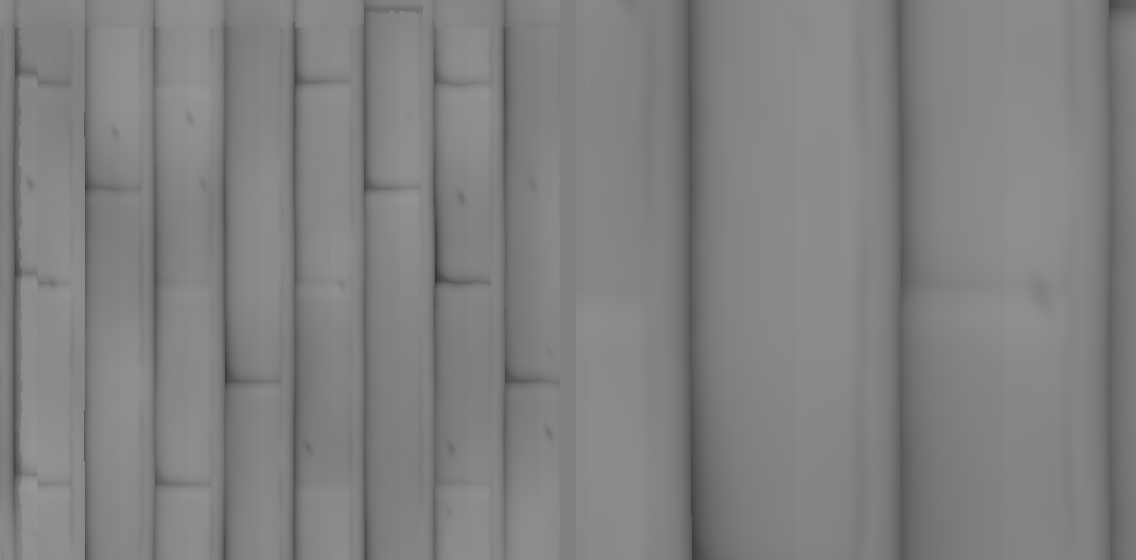
Left: the whole. Right: its middle third, enlarged.
Reproduce this texture map procedurally as a Shadertoy shader.

```glsl
// Worn grey planks: eight upright columns with soft dark seams and staggered butt joints.
// Each plank is shaded by exponential falloff from its seam and rounded lower corner;
// hashed noise adds blotches, dents, seam wear and ragged overlaps at the left and top.

#define COLUMNS 8.0
#define SEAM_OFFSET 0.0265
#define BODY_GREY 0.544
#define SEAM_DEPTH 0.135
#define SEAM_WIDTH 0.0078
#define JOINT_DEPTH 0.155
#define JOINT_WIDTH 0.0115
#define CORNER_RADIUS 0.034
#define BLOTCH 0.04
#define DENT_DEPTH 0.08
#define TOP_CUT 0.951
#define LEFT_CUT 0.037

float hash(vec2 p) {
    vec3 q = fract(vec3(p.xyx) * 0.1031);
    q += dot(q, q.yzx + 33.33);
    return fract((q.x + q.y) * q.z);
}

float noise(vec2 p) {
    vec2 i = floor(p), f = fract(p);
    f = f * f * (3.0 - 2.0 * f);
    return mix(mix(hash(i), hash(i + vec2(1, 0)), f.x),
               mix(hash(i + vec2(0, 1)), hash(i + vec2(1, 1)), f.x), f.y);
}

float bell(float x, float width) {
    return exp(-x * x / (width * width));
}

// Odd columns have every second joint; even ones fade from the outer columns inward.
float jointStrength(float column, float row) {
    if (mod(column, 2.0) > 0.5) {
        float present = mod(row + floor(column * 0.5), 2.0);
        return present * mix(0.5, 0.85, hash(vec2(column, row + 3.0)));
    }
    vec3 wear = column < 1.0 ? vec3(0.6) : column < 3.0 ? vec3(0.7, 0.12, 0.1)
              : column < 5.0 ? vec3(0.1, 0.15, 0.75) : vec3(0.25, 1.0, 0.7);
    return row < 0.5 ? wear.x : row < 1.5 ? wear.y : wear.z;
}

// Soft shadow above a joint, following a rounded corner, and a pale lip under it.
float jointShade(float column, float across, float y) {
    bool even = mod(column, 2.0) < 0.5;
    float period = even ? 0.357 : 0.345;
    float v = (y - (even ? 0.138 : 0.318)) / period;
    float row = floor(v);
    float above = (v - row) * period;
    float below = period - above;

    float strength = jointStrength(column, row);
    vec2 q = max(CORNER_RADIUS - vec2(across, above), 0.0);
    float inside = max(CORNER_RADIUS - length(q), 0.0);
    float edgeFade = mix(1.0, 0.55, smoothstep(0.03, 0.1, across));
    float fade = exp(-above / 0.075) * edgeFade;
    float shade = -JOINT_DEPTH * strength * fade * exp(-inside / JOINT_WIDTH);

    float next = jointStrength(column, row + 1.0);
    shade -= JOINT_DEPTH * next * edgeFade * exp(-below / 0.007);
    float lip = next > 0.01 ? 0.014 : 0.0;
    return shade + lip * bell(below - 0.018, 0.012);
}

// One elongated dent in some of the cells of each column.
float dentShade(float column, float u, float y) {
    float cell = floor(y * 7.0);
    vec2 id = vec2(column * 5.3 + 1.0, cell * 7.9 + 3.0);
    vec2 center = vec2(mix(0.15, 0.72, hash(id)), mix(0.3, 0.7, hash(id + 17.0)));
    vec2 d = vec2((u - center.x) / COLUMNS, fract(y * 7.0) / 7.0 - center.y / 7.0);
    d.x += 0.3 * d.y + 0.003 * (noise(vec2(y * 70.0, column)) - 0.5);
    d /= vec2(0.0065, 0.013);
    float depth = step(0.55, hash(id + 41.0)) * hash(id + 63.0);
    return -DENT_DEPTH * depth * exp(-dot(d, d));
}

void mainImage(out vec4 fragColor, in vec2 fragCoord) {
    vec2 p = fragCoord / iResolution.xy;
    float aa = 1.0 / iResolution.y;

    // Column coordinates, with a slight wander of the seams
    float wander = 0.0025 * (noise(vec2(p.x * 4.0, p.y * 9.0)) - 0.5);
    float x = (p.x - SEAM_OFFSET + wander) * COLUMNS;
    float column = mod(floor(x), COLUMNS);
    float u = fract(x);
    float fromLeft = u / COLUMNS, fromRight = (1.0 - u) / COLUMNS;

    // Ragged overlaps along the left side and the top
    float rag = noise(vec2(p.y * 55.0, 2.0)) + 0.5 * noise(vec2(p.y * 150.0, 8.0)) - 0.75;
    float pastLeft = smoothstep(-aa, aa, p.x - LEFT_CUT - 0.006 * rag);
    bool raised = column == 5.0 && u < 0.84;
    float cut = TOP_CUT + 0.018 * bell(fromRight, 0.006) * noise(vec2(p.x * 200.0, 1.0));
    if (raised) cut = 0.974 + 0.008 * noise(vec2(p.x * 110.0, 6.0));
    float top = smoothstep(-aa, aa, p.y - cut);

    // Seam: dark core, broad shadow on the right, uneven along its length
    float wear = mix(0.4, 1.4, noise(vec2(floor(x + 0.5) * 7.3, p.y * 5.0)));
    float ragged = 0.0016 * (noise(vec2(p.y * 50.0, column * 4.0)) - 0.5);
    float core = u < 0.5 ? exp(-max(fromLeft + ragged, 0.0) / SEAM_WIDTH)
                         : exp(-fromRight / (0.85 * SEAM_WIDTH));
    float broad = u < 0.5 ? exp(-fromLeft / 0.034) : exp(-fromRight / 0.007);
    float seam = SEAM_DEPTH * wear * core + 0.045 * broad;
    if (column == 0.0) seam *= 1.0 - 0.85 * pastLeft;

    // Right edge of the plank and the pale strip beside it
    float edgeWear = noise(vec2(column * 3.1, p.y * 16.0));
    float edge = 0.045 * edgeWear * bell(u - 0.81 - 1.5 * ragged * COLUMNS, 0.036);
    float strip = smoothstep(0.8, 0.88, u) * (1.0 - smoothstep(0.9, 0.97, u));

    // Joints reach only to the plank edge; the left patch is set a little higher
    float patched = column == 0.0 ? 1.0 - smoothstep(-aa, aa, p.x - 0.067) : 0.0;
    float jointY = p.y - 0.018 * patched + 0.008 * (noise(p * vec2(28.0, 14.0)) - 0.5);
    float plank = 1.0 - smoothstep(0.76, 0.84, u);
    float detail = plank * (jointShade(column, fromLeft, jointY) + dentShade(column, u, p.y));

    // Combine the parts with broad and fine blotches
    float grey = BODY_GREY + BLOTCH * (noise(p * vec2(15.0, 6.0) + 7.0) - 0.55);
    float tone = smoothstep(0.15, 0.85, noise(vec2(column * 5.0 + 2.0, p.y * 3.5)));
    grey += 0.05 * (tone - 0.7) * mix(0.4, 1.0, plank);
    grey += 0.006 * (noise(p * vec2(60.0, 30.0)) - 0.5);
    grey += 0.01 * patched * pastLeft * step(p.y, 0.86) - 0.004 * strip;
    float topTone = 0.035 * (hash(vec2(column, 29.0)) - 0.4);
    topTone -= 0.02 * exp(-max(p.y - cut, 0.0) / 0.012);
    grey += mix(detail - edge - seam, topTone - 0.55 * seam, top);
    if (raised) grey -= 0.07 * top * bell(p.y - 0.983, 0.008);
    fragColor = vec4(vec3(clamp(grey, 0.0, 1.0)), 1.0);
}
```
